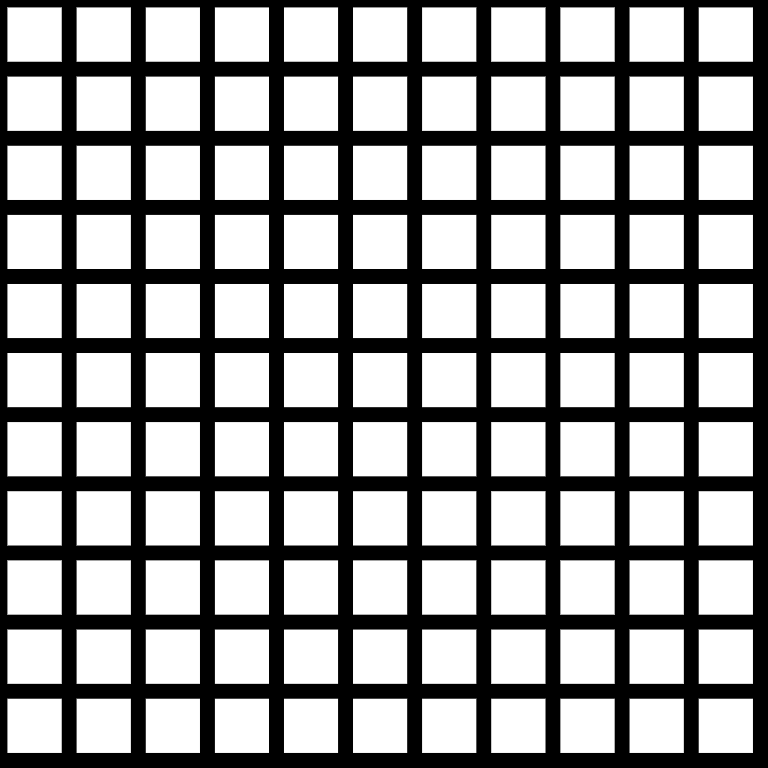
A WebGL 1 fragment shader for this pattern:

```glsl
precision highp float;

uniform vec2 u_resolution;

// Signed distance to an axis-aligned square centred on the origin
float squareDistance(vec2 p, float halfSide) {
    vec2 d = abs(p) - halfSide;
    return length(max(d, 0.0)) + min(max(d.x, d.y), 0.0);
}

void main() {
    // Canvas units, measured from the upper left corner
    vec2 position = gl_FragCoord.xy / u_resolution;
    position.y = 1.0 - position.y;

    // Eleven cells each way; the narrow strip past the last one stays black
    float pitch = 0.09;
    vec2 cell = min(floor(position / pitch), 10.0);
    vec2 local = position - (cell + 0.5) * pitch;

    // White squares over black bars, with a soft edge one pixel wide
    float edge = 0.5 / min(u_resolution.x, u_resolution.y);
    float white = 1.0 - smoothstep(-edge, edge, squareDistance(local, 0.0353));

    gl_FragColor = vec4(vec3(white), 1.0);
}
```
